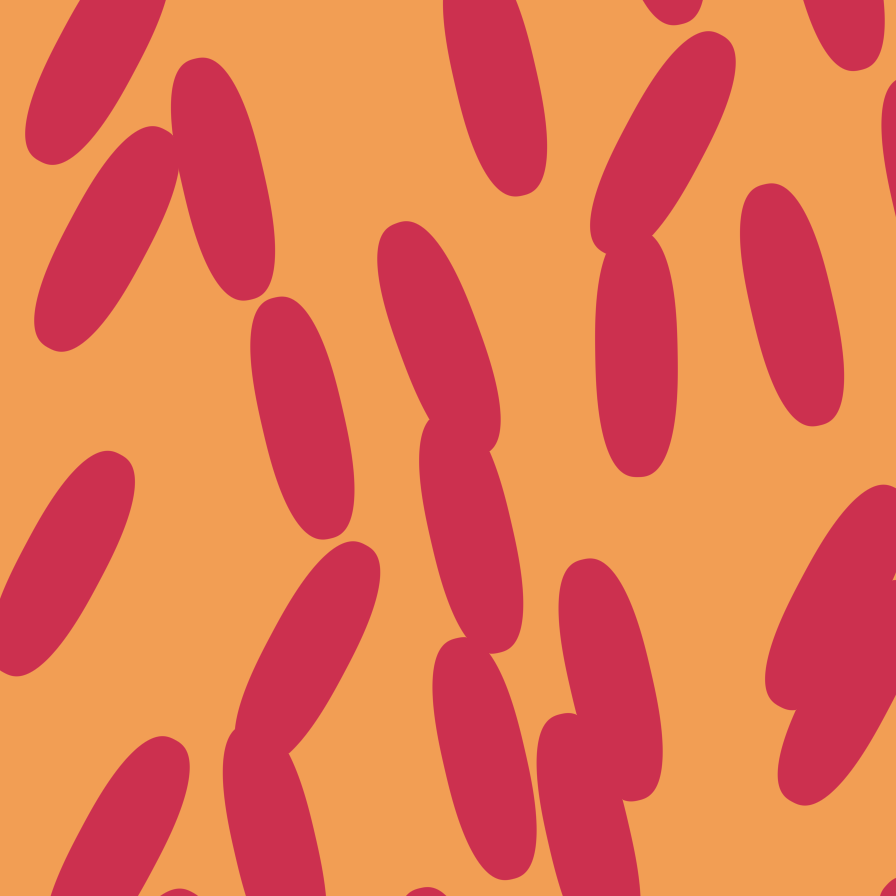
Write a Shadertoy shader that draws this pattern.

```glsl
const vec3 APRICOT = vec3(0.95, 0.62, 0.33);
const vec3 CRIMSON = vec3(0.80, 0.19, 0.31);
const vec2 CELL = vec2(0.20, 0.28);          // spacing of the scatter grid
const vec2 JITTER = vec2(0.30, 0.32);        // largest shift, in cells
const vec2 GRAIN_RADII = vec2(0.046, 0.138); // half width, half length
const float ROUNDNESS = 2.5;                 // superellipse exponent

float hash(vec2 p, float seed) {
    return fract(sin(dot(p, vec2(127.1, 311.7)) + seed * 74.7) * 43758.5453);
}

vec2 hash2(vec2 p, float seed) {
    return vec2(hash(p, seed), hash(p, seed + 1.0));
}

// Turns the long axis clockwise away from vertical
vec2 tilt(vec2 p, float angle) {
    float c = cos(angle), s = sin(angle);
    return vec2(c * p.x - s * p.y, s * p.x + c * p.y);
}

// First-order signed distance to a superellipse
float superellipse(vec2 p, vec2 radii, float power) {
    vec2 q = abs(p) / radii;
    vec2 slope = pow(q, vec2(power - 1.0));
    float level = max(dot(slope, q), 1e-4);
    return (level - pow(level, 1.0 - 1.0 / power)) / max(length(slope / radii), 1e-3);
}

// Two dominant leanings and a few stray ones
float grainAngle(vec2 id) {
    float pick = hash(id, 5.0);
    if (pick < 0.46) return radians(-13.0);
    if (pick < 0.86) return radians(28.0);
    return radians(mix(-48.0, 2.0, hash(id, 6.0)));
}

// Distance to the nearest grain; odd columns are staggered by half a cell
float grains(vec2 p, vec2 cell) {
    float nearest = 1.0;
    for (int i = -1; i <= 1; i++) {
        float column = floor(p.x / cell.x) + float(i);
        float stagger = 0.5 * mod(column, 2.0);
        float baseRow = floor(p.y / cell.y - stagger);
        for (int j = -1; j <= 1; j++) {
            vec2 id = vec2(column, baseRow + float(j));
            vec2 shift = (hash2(id, 1.0) * 2.0 - 1.0) * JITTER;
            vec2 centre = (id + 0.5 + vec2(0.0, stagger) + shift) * cell;
            vec2 local = tilt(p - centre, grainAngle(id));
            nearest = min(nearest, superellipse(local, GRAIN_RADII, ROUNDNESS));
        }
    }
    return nearest;
}

void mainImage(out vec4 fragColor, in vec2 fragCoord) {
    vec2 uv = fragCoord / iResolution.y;
    float edge = 0.7 / iResolution.y;
    float cover = 1.0 - smoothstep(-edge, edge, grains(uv, CELL));
    fragColor = vec4(mix(APRICOT, CRIMSON, cover), 1.0);
}
```
